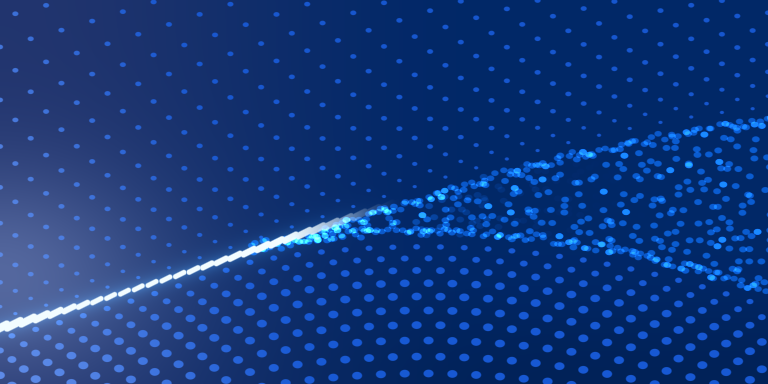
Write a Shadertoy shader that draws this background.

```glsl
const vec3 NAVY = vec3(0.005, 0.155, 0.405);
const vec3 DUSK = vec3(0.13, 0.205, 0.43);
const vec3 HAZE = vec3(0.20, 0.20, 0.19);
const vec3 DOT_BLUE = vec3(0.10, 0.37, 0.88);
const vec3 DOT_PALE = vec3(0.38, 0.57, 0.95);
const vec3 RIBBON_BLUE = vec3(0.05, 0.41, 0.92);
const vec3 SPARK = vec3(0.30, 0.75, 0.95);
const vec3 WHITE = vec3(0.95, 0.99, 1.0);
const float SPLIT_X = 0.65;       // where the thread opens into a ribbon
const float DOT_RADIUS = 0.0100;
const float SCATTER_CELL = 0.030;
const float CHAIN_STEP = 0.014;
const float DASH_STEP = 0.036;
const vec2 DASH_HALF = vec2(0.014, 0.007);

float hash(vec2 p) {
    return fract(sin(dot(p, vec2(12.9898, 78.233))) * 43758.5453);
}

float fill(float dist) {
    float aa = 0.9 / iResolution.y;
    return 1.0 - smoothstep(-aa, aa, dist);
}

float oval(vec2 q, float radius) {
    return fill(length(q * vec2(1.0, 1.3)) - radius);
}

float upperEdge(float x) {
    return 0.146 + x * (0.258 + x * (0.107 - 0.0495 * x));
}

float lowerEdge(float x) {
    float bend = x - 1.1;
    return min(upperEdge(x), 0.386 - 0.196 * bend * bend);
}

float edge(float x, float side) {
    return side > 0.0 ? upperEdge(x) : lowerEdge(x);
}

// Staggered rows that spread apart away from the ribbon
float lattice(vec2 p, float side, float pitch, float rowStep, float growth, float radius) {
    float away = side * (p.y - edge(p.x, side));
    if (away < 0.0) return 0.0;
    float row = round(log(1.0 + growth * away) / (growth * rowStep));
    if (row < 1.0) return 0.0;
    float stagger = 0.5 * mod(row, 2.0);
    float x = (round(p.x / pitch - stagger) + stagger) * pitch;
    float offset = (exp(growth * rowStep * row) - 1.0) / growth;
    vec2 center = vec2(x, edge(x, side) + side * offset);
    return oval(p - center, radius * mix(0.65, 1.0, smoothstep(0.0, 0.15, offset)));
}

// Random dots kept only inside the ribbon
float scatter(vec2 p, float seed) {
    float sum = 0.0;
    vec2 cell = floor(p / SCATTER_CELL);
    for (int j = -1; j <= 1; j++)
    for (int i = -1; i <= 1; i++) {
        vec2 id = cell + vec2(i, j);
        vec2 jitter = vec2(hash(id + seed), hash(id + seed + 17.3));
        vec2 c = (id + jitter) * SCATTER_CELL;
        bool inside = c.y < upperEdge(c.x) && c.y > lowerEdge(c.x);
        float pick = hash(id + seed + 41.7);
        if (inside && pick > 0.2)
            sum += oval(p - c, DOT_RADIUS) * (pick > 0.93 ? 1.6 : 0.8);
    }
    return sum;
}

// Crowded dots along one rim of the ribbon
float chain(vec2 p, float side) {
    float sum = 0.0;
    float cell = floor(p.x / CHAIN_STEP);
    for (int i = -2; i <= 2; i++) {
        vec2 id = vec2(cell + float(i), side);
        float x = (id.x + hash(id)) * CHAIN_STEP;
        float y = edge(x, side) - side * 0.022 * hash(id + 5.1);
        float weight = hash(id + 9.2) > 0.9 ? 1.5 : 0.75;
        if (x > SPLIT_X) sum += weight * oval(p - vec2(x, y), DOT_RADIUS * 0.95);
    }
    return sum;
}

// Slanted overlapping strokes of the bright thread
float dashes(vec2 p) {
    float cover = 0.0;
    float cell = round(p.x / DASH_STEP);
    for (int i = -1; i <= 1; i++) {
        float x = (cell + float(i)) * DASH_STEP;
        float size = 0.75 + 0.5 * smoothstep(0.3, 0.0, x) + 0.3 * smoothstep(0.4, 0.75, x);
        vec2 q = p - vec2(x, upperEdge(x));
        vec2 arm = DASH_HALF * size;
        float along = clamp(dot(q, arm) / dot(arm, arm), -1.0, 1.0);
        cover = max(cover, fill(length(q - arm * along) - 0.0085 * size));
    }
    return cover;
}

void mainImage(out vec4 fragColor, in vec2 fragCoord) {
    vec2 p = fragCoord / iResolution.y;

    // Background
    vec3 color = mix(DUSK, NAVY, smoothstep(0.0, 1.25, p.x));
    vec2 hazeOffset = (p - vec2(0.0, 0.28)) / vec2(0.42, 0.28);
    color += HAZE * exp(-dot(hazeOffset, hazeOffset));
    color *= 1.0 - 0.15 * smoothstep(0.35, 0.0, p.y) * smoothstep(0.3, 1.5, p.x);

    // Dotted fields
    vec3 dotColor = mix(DOT_PALE, DOT_BLUE, smoothstep(0.0, 0.9, p.x + 0.4 * p.y));
    color = mix(color, dotColor, 0.85 * lattice(p, 1.0, 0.080, 0.026, 2.5, 0.0078));
    color = mix(color, dotColor, 0.90 * lattice(p, -1.0, 0.062, 0.028, 1.7, 0.0130));

    // Ribbon, hottest near the split
    float heat = exp(-pow((p.x - 0.85) / 0.35, 2.0));
    float cover = scatter(p, 3.0) + heat * scatter(p, 71.0) + chain(p, 1.0) + chain(p, -1.0);
    color = mix(color, RIBBON_BLUE, min(cover, 1.0));
    color += SPARK * max(cover - 0.9, 0.0) * (0.25 + 0.4 * heat);

    // Bright thread
    float rise = abs(p.y - upperEdge(p.x));
    float fade = smoothstep(1.05, 0.72, p.x);
    color += SPARK * 0.28 * fade * exp(-rise / 0.018);
    color = mix(color, WHITE, dashes(p) * fade);

    fragColor = vec4(clamp(color, 0.0, 1.0), 1.0);
}
```
